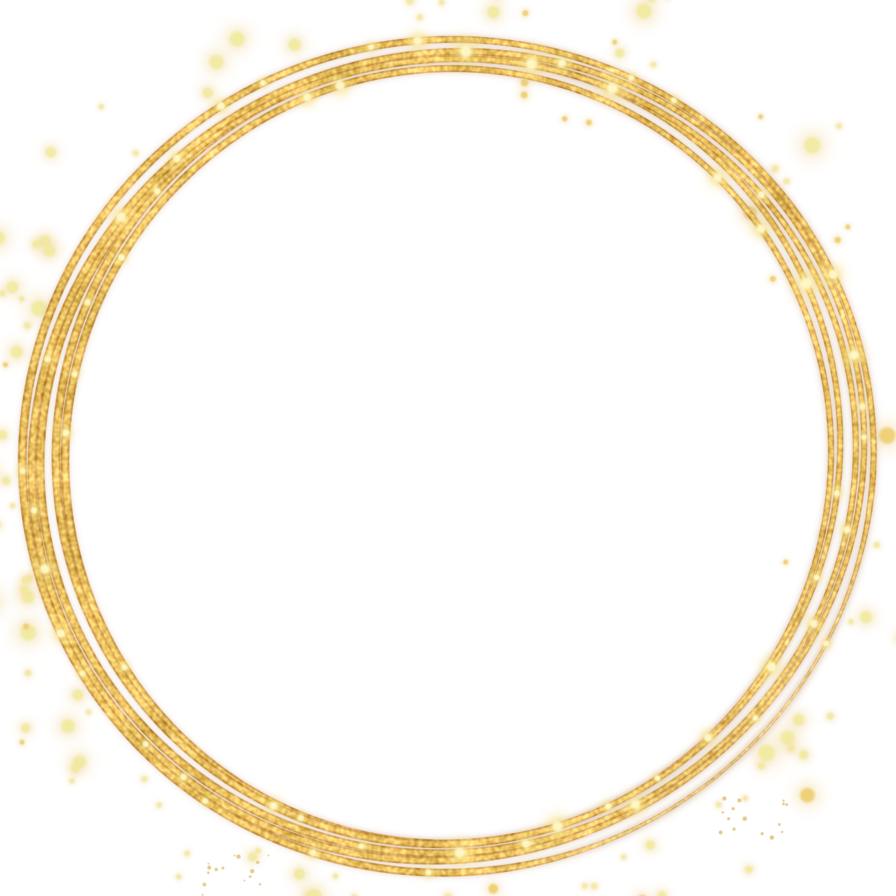
Write a Shadertoy shader that draws this background.

```glsl
const float TAU = 6.28318;
const vec2 CENTER = vec2(0.5, 0.491);

vec4 hash4(float n) {
    return fract(sin(n * vec4(12.99, 78.23, 39.35, 93.99)) * 4375.85);
}

vec2 gradientAt(vec2 cell) {
    float a = TAU * fract(sin(dot(cell, vec2(127.1, 311.7))) * 43758.5);
    return vec2(cos(a), sin(a));
}

float gradientNoise(vec2 p) {
    vec2 i = floor(p), f = fract(p);
    vec2 u = f * f * f * (f * (f * 6.0 - 15.0) + 10.0);
    vec2 e = vec2(1.0, 0.0);
    float low = mix(dot(gradientAt(i), f), dot(gradientAt(i + e.xy), f - e.xy), u.x);
    float high = mix(dot(gradientAt(i + e.yx), f - e.yx), dot(gradientAt(i + e.xx), f - e.xx), u.x);
    return mix(low, high, u.y);
}

// Each strand: base radius, vertical shift, and two elliptical bends
vec4 strandShape(int i) {
    vec4 shapes[5] = vec4[5](
        vec4(0.470, 0.0, 0.005, 0.0026),
        vec4(0.4577, 0.0, 0.0065, 0.008),
        vec4(0.4492, 0.0, 0.0059, 0.0052),
        vec4(0.4385, 0.0065, -0.001, 0.004),
        vec4(0.430, 0.0, -0.0025, 0.0025));
    return shapes[i];
}

float strandRadius(int i, vec2 dir) {
    vec4 s = strandShape(i);
    return dot(s, vec4(1.0, dir.y, dir.x * dir.x - dir.y * dir.y, 2.0 * dir.x * dir.y));
}

vec3 drawStrands(vec3 col, vec2 p, float px) {
    vec2 q = p - CENTER;
    float r = length(q);
    vec2 dir = q / max(r, 1e-4);
    float grain = gradientNoise(p * 210.0) + 0.6 * gradientNoise(p * 95.0);
    float sheen = gradientNoise(dir * 9.0 + 4.0);
    float lowerRight = smoothstep(0.75, 1.0, dot(dir, vec2(0.72, -0.69)));

    // Brown haze under all strands
    for (int i = 0; i < 5; i++) {
        float d = (r - strandRadius(i, dir)) / 0.0058;
        col = mix(col, vec3(0.82, 0.70, 0.57), 0.5 * exp(-d * d));
    }
    // Glittering gold cores with darker rims
    for (int i = 4; i >= 0; i--) {
        float d = abs(r - strandRadius(i, dir));
        float thin = i == 0 ? 0.55 * lowerRight : 0.2 * lowerRight;
        float width = (0.0041 + 0.0008 * dot(dir, vec2(-0.9, -0.3))) * (1.0 - thin);
        float rim = smoothstep(0.25, 1.0, d / width);
        vec3 gold = mix(vec3(0.94, 0.79, 0.40), vec3(0.80, 0.59, 0.29), rim);
        gold += vec3(0.16, 0.20, 0.22) * grain + 0.13 * sheen;
        float cover = 1.0 - smoothstep(width - px, width + px, d);
        col = mix(col, clamp(gold, 0.0, 1.0), cover * (1.0 - 0.5 * thin));
    }
    return col;
}

// Soft disc with a warm halo
vec3 drawDot(vec3 col, float d, float size, vec3 tint, float px) {
    float h = d / (size * 1.5);
    col = mix(col, vec3(0.96, 0.87, 0.66), 0.6 * exp(-h * h));
    return mix(col, tint, 0.85 * (1.0 - smoothstep(size * 0.65 - px, size + px, d)));
}

vec3 drawBokeh(vec3 col, vec2 p, float px) {
    for (int i = 0; i < 125; i++) {
        vec4 h = hash4(float(i) + 3.0);
        float t = TAU * h.x;
        float angle = t + 0.45 * sin(t);
        float radius = 0.485 + 0.09 * pow(h.y, 1.4);
        // A few drift inside on the right
        if (h.w > 0.91) {
            angle = mix(-0.5, 1.4, h.x);
            radius = 0.39 + 0.045 * h.y;
        }
        vec2 pos = CENTER + radius * vec2(cos(angle), sin(angle));
        float size = 0.003 + 0.008 * h.z * h.z;
        vec3 tint = mix(vec3(0.94, 0.92, 0.61), vec3(0.93, 0.80, 0.42), step(0.75, h.w));
        col = drawDot(col, length(p - pos), size, tint, px);
    }
    // Fine dust in two patches near the lower edge
    for (int i = 0; i < 30; i++) {
        vec4 h = hash4(float(i) + 211.0);
        vec2 patchPos = i % 2 == 0 ? vec2(0.84, 0.088) : vec2(0.26, 0.025);
        float d = length(p - patchPos - (h.xy - 0.5) * vec2(0.08, 0.05));
        float size = 0.0008 + 0.0018 * h.z;
        col = mix(col, vec3(0.88, 0.73, 0.43), 0.8 * (1.0 - smoothstep(size - px, size + px, d)));
    }
    return col;
}

// Bright glints riding on the strands
vec3 drawGlints(vec3 col, vec2 p, float px) {
    for (int i = 0; i < 56; i++) {
        vec4 h = hash4(float(i) + 57.0);
        float angle = TAU * (float(i) + h.x) / 56.0;
        vec2 dir = vec2(cos(angle), sin(angle));
        float d = length(p - CENTER - dir * strandRadius(int(h.y * 4.99), dir));
        float size = 0.0035 + 0.005 * h.z * h.z;
        float g = d / (size * 1.8);
        col = mix(col, vec3(0.98, 0.89, 0.53), 0.7 * exp(-g * g));
        col = mix(col, vec3(1.0, 0.98, 0.80), 0.9 * (1.0 - smoothstep(size * 0.4, size + px, d)));
    }
    return col;
}

void mainImage(out vec4 fragColor, in vec2 fragCoord) {
    float px = 1.0 / min(iResolution.x, iResolution.y);
    vec2 p = (fragCoord - 0.5 * iResolution.xy) * px + 0.5;
    vec3 col = drawBokeh(vec3(1.0), p, px);
    col = drawStrands(col, p, px);
    col = drawGlints(col, p, px);
    fragColor = vec4(col, 1.0);
}
```
